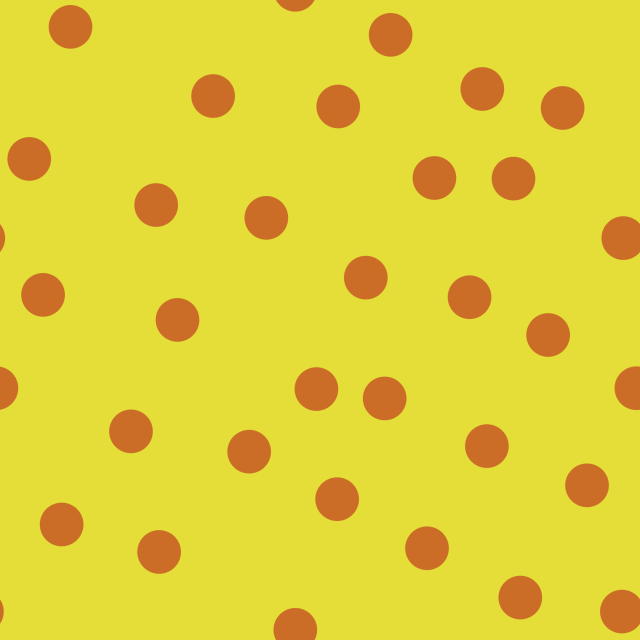
Write a WebGL 1 fragment shader that draws this pattern.

```glsl
precision highp float;
// Seamless scatter of equal orange dots on a flat yellow ground.

uniform vec2 u_resolution;

const float TAU = 6.2831853;
const float DOT_COUNT = 31.0;
const float LATTICE_STEP = 12.0;   // whole number, so the lattice wraps
const float DOT_RADIUS = 0.0341;
const float JITTER = 0.045;
const float CROWDING = 0.025;      // gathers dots towards the right side

const vec3 YELLOW = vec3(0.898, 0.871, 0.220);
const vec3 ORANGE = vec3(0.796, 0.427, 0.153);

float hash(float n, float seed) {
  return fract(sin(n * 12.9898 + seed * 78.233) * 43758.5453);
}

// Even lattice point, pushed to a random place in a small disc
vec2 dotCentre(float index, float jitter, float crowding) {
  vec2 centre = fract(vec2(index, index * LATTICE_STEP) / DOT_COUNT);
  float angle = TAU * hash(index, 1.0);
  float reach = jitter * sqrt(hash(index, 2.0));
  centre += reach * vec2(cos(angle), sin(angle));
  centre.x -= crowding * cos(TAU * centre.x);
  return centre;
}

// Distance on a unit tile whose opposite edges are joined
float wrappedDistance(vec2 a, vec2 b) {
  return length(fract(a - b + 0.5) - 0.5);
}

// Signed distance to the nearest dot
float dotField(vec2 p, float radius) {
  float nearest = 1.0;
  for (float i = 0.0; i < DOT_COUNT; i += 1.0) {
    nearest = min(nearest, wrappedDistance(p, dotCentre(i, JITTER, CROWDING)));
  }
  return nearest - radius;
}

void main() {
  vec2 uv = gl_FragCoord.xy / u_resolution;
  float softness = 0.7 / min(u_resolution.x, u_resolution.y);
  float ground = smoothstep(-softness, softness, dotField(uv, DOT_RADIUS));
  gl_FragColor = vec4(mix(ORANGE, YELLOW, ground), 1.0);
}
```
